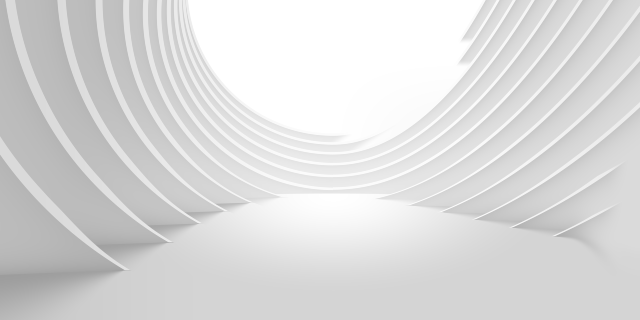
This background is drawn by a Shadertoy shader. Its source:

```glsl
// Bright white hall: curved ribs sweep around a round opening above a pale floor.

const float UNITS = 384.0;   // design units per canvas height, y runs downward
const float AXIS = 400.0;    // x of the lowest point of every rib
const int RIBS = 12;         // from the innermost (0) to the nearest (11)

// Antialiased step that rises where x passes zero
float cover(float x, float pixel) {
    return smoothstep(-0.6 * pixel, 0.6 * pixel, x);
}

// Signed distance to rib i, positive outside: circle on the left, parabola on the right
float ribDistance(vec2 p, float i) {
    float bottom = 163.0 + i * (10.1 + 0.57 * i);
    if (p.x < AXIS) {
        float radius = 178.0 + 7.57 * (exp(0.34 * i) - 1.0);
        float low = bottom + 50.0 * exp(0.8 * (i - 11.0));
        return length(p - vec2(AXIS, low - radius)) - radius;
    }
    float bend = 0.00487 * exp(-i * (0.1056 + 0.0049 * i));
    float x = p.x - AXIS;
    float slope = 2.0 * bend * x;
    return (p.y - bottom + bend * x * x) / sqrt(1.0 + slope * slope);
}

// Height at which the wall behind rib i meets the floor
float floorLine(float x, float i, float d) {
    float j = max(i - 5.0, 0.0);
    float left = 9.2 * (exp(0.4 * j) - 1.0);
    float right = j * (6.5 + 0.35 * j) + 35.0 * smoothstep(685.0, 768.0, x);
    return 232.0 + (x < AXIS ? left : right) + 0.06 * max(d, 0.0);
}

// Right end of the ribs that stop short of the canvas edge
float ribEnd(float i) {
    return 750.0 + 7.0 * (11.0 - i) + (i < 9.5 ? 200.0 : 0.0);
}

// Visible stretch of a rib: gaps in the inner two, soft ends in the nearest
float ribExtent(vec2 p, float i) {
    if (i > 1.5) return 1.0 - smoothstep(ribEnd(i) - 30.0, ribEnd(i), p.x);
    vec2 tip = vec2(422.0 + 53.0 * i, 163.0 - 12.0 * i);
    float lower = 1.0 - smoothstep(-18.0, 2.0, p.x - tip.x + 1.4 * max(p.y - tip.y, 0.0));
    float upper = smoothstep(540.0, 556.0, p.x)
                * (1.0 - smoothstep(44.0, 53.0, p.y - 28.0 * i));
    return max(lower, upper);
}

float ribWidth(float x, float i, float aboveFloor) {
    float nearLeft = clamp((AXIS - x) / 350.0, 0.0, 1.0);
    float nearRight = clamp((x - AXIS) / 350.0, 0.0, 1.0);
    float foot = i > 5.5 ? mix(0.35, 1.0, smoothstep(0.0, 80.0, aboveFloor)) : 1.0;
    float end = clamp((ribEnd(i) - x) / 40.0, 0.0, 1.0);
    return (3.0 + i * (0.85 * nearLeft + 0.18 * nearRight)) * foot * end;
}

float edgeShade(float x) {
    return mix(0.855, 0.985, smoothstep(30.0, 390.0, x))
         - 0.06 * smoothstep(520.0, 768.0, x);
}

// Wall shade; t runs from one rib (0) to the next one outward (1)
float wallShade(float x, float t, float aboveFloor) {
    float base = mix(0.745, 0.925, smoothstep(70.0, 360.0, x))
               - 0.065 * smoothstep(430.0, 700.0, x);
    float side = smoothstep(20.0, 250.0, abs(x - AXIS));
    float underRib = mix(0.04, x < AXIS ? 0.05 : 0.10, side) * exp(-3.0 * t);
    float contact = 0.13 * side * exp(-max(aboveFloor, 0.0) / 15.0);
    contact *= 1.0 - smoothstep(680.0, 745.0, x);
    return base * (1.0 - underRib - contact);
}

float floorShade(vec2 p) {
    float glow = length((p - vec2(AXIS, 234.0)) * vec2(0.45, 1.0)) / 125.0;
    return mix(1.0, 0.83, smoothstep(0.0, 1.0, glow))
         - 0.04 * smoothstep(250.0, 0.0, p.x);
}

// Wedge of shadow on the floor that opens away from the foot of a rib
float footShadow(float x, float below, float d, float i) {
    float spread = x < AXIS ? 0.65 : 0.35;
    float wedge = 1.0 - smoothstep(0.0, spread, below / max(d, 1.0));
    float fade = 1.0 - smoothstep(680.0, 745.0, x);
    return wedge * fade * smoothstep(5.0, 7.0, i) * (x < AXIS ? 0.22 : 0.12);
}

void mainImage(out vec4 fragColor, in vec2 fragCoord) {
    float pixel = UNITS / iResolution.y;
    vec2 p = fragCoord * pixel;
    p.y = UNITS - p.y;

    // Opening
    float shade = 1.0 - 0.03 * smoothstep(60.0, 180.0, p.y) * smoothstep(380.0, 560.0, p.x);

    // Ribs, walls and floor, layered from the far end toward the viewer
    float floorBlur = pixel + 22.0 * smoothstep(670.0, 740.0, p.x);
    for (int n = 0; n < RIBS; n++) {
        float i = float(n);
        float d = ribDistance(p, i);
        float next = ribDistance(p, i + 1.0);
        float aboveFloor = floorLine(p.x, i, d) - p.y;
        float width = ribWidth(p.x, i, aboveFloor);
        float t = clamp(d / max(d - next, 1.0), 0.0, 1.0);

        float rib = mix(edgeShade(p.x), wallShade(p.x, t, aboveFloor), cover(d, pixel));
        float ground = floorShade(p) * (1.0 - footShadow(p.x, -aboveFloor, d, i));
        float standing = cover(aboveFloor, floorBlur);
        float visible = mix(1.0, ribExtent(p, i), standing);
        shade = mix(shade, mix(ground, rib, standing), cover(d + width, pixel) * visible);
    }

    fragColor = vec4(vec3(clamp(shade, 0.0, 1.0)), 1.0);
}
```
